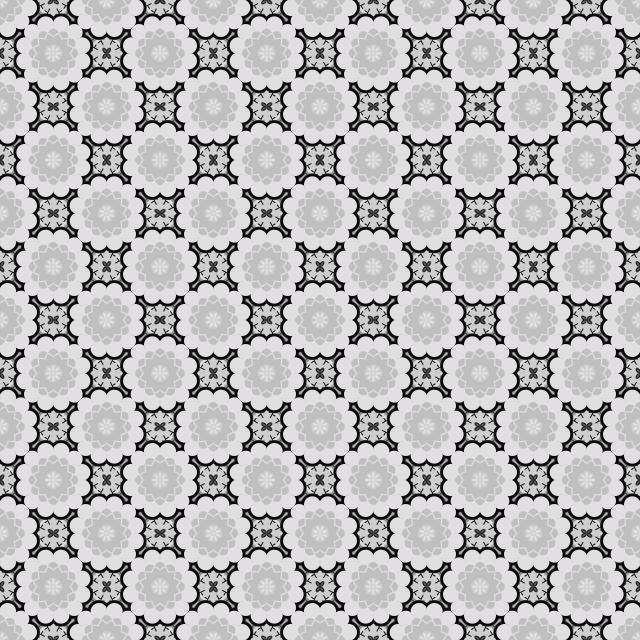
Reproduce this pattern procedurally as a WebGL 2 fragment shader.

```glsl
#version 300 es
precision highp float;
// Seamless checkerboard of pale scalloped rosettes and dark four-armed medallions.
// Two interleaved lattices are found by rounding; the medallions fill the gaps left
// by the scallops, and all ornament is folded into mirrored or rotated sectors.

#define CELLS 12.0          // lattice steps across the canvas, must be even
#define PETALS 12.0         // lobes of each rosette
#define LOBE_CENTRE 0.555   // distance of the scallop circles from the middle
#define LOBE_RADIUS 0.157
#define OUTLINE 0.046       // black border width, in cells
#define TWIG 0.009          // half width of the fine ink lines
#define PAPER vec3(0.885, 0.875, 0.885)
#define SILVER vec3(0.75)
#define STEEL vec3(0.57)
#define SLATE vec3(0.39)
#define CHARCOAL vec3(0.22)
#define INK vec3(0.03)

uniform vec2 u_resolution;
out vec4 fragColor;

const float PI = 3.14159265;
float pixelSize;

float coverage(float d) { return clamp(0.5 - d / pixelSize, 0.0, 1.0); }

void paint(inout vec3 base, vec3 tint, float d) { base = mix(base, tint, coverage(d)); }

// Nearest lattice point whose coordinate sum has the given parity.
vec2 nearestSite(vec2 p, float parity) {
    vec2 c = floor(p + 0.5), q = p - c;
    if (abs(mod(c.x + c.y, 2.0) - parity) > 0.5) {
        vec2 way = vec2(q.x < 0.0 ? -1.0 : 1.0, q.y < 0.0 ? -1.0 : 1.0);
        c += abs(q.x) > abs(q.y) ? vec2(way.x, 0.0) : vec2(0.0, way.y);
    }
    return c;
}

// Fold into one of n equal sectors, centred on the x axis after a turn.
vec2 foldSector(vec2 p, float n, float turn) {
    float wedge = 2.0 * PI / n;
    float a = mod(atan(p.y, p.x) - turn + 0.5 * wedge, wedge) - 0.5 * wedge;
    return length(p) * vec2(cos(a), sin(a));
}

float segment(vec2 p, vec2 a, vec2 b) {
    vec2 ab = b - a;
    return length(p - a - ab * clamp(dot(p - a, ab) / dot(ab, ab), 0.0, 1.0));
}

float ellipse(vec2 p, vec2 radii) { return (length(p / radii) - 1.0) * min(radii.x, radii.y); }

float scallop(vec2 p) {
    vec2 lobe = foldSector(p, PETALS, PI / PETALS);
    return min(length(lobe - vec2(LOBE_CENTRE, 0.0)) - LOBE_RADIUS, length(p) - 0.56);
}

vec3 rosette(vec2 p, float evenRow) {
    vec3 color = PAPER;
    float r = length(p);
    vec2 petal = foldSector(p, PETALS, 0.0);
    float t = 1.0 - abs(atan(petal.y, petal.x)) * PETALS / PI;   // 1 on a petal axis

    // Grey flower, star line joining its notches, faint specks
    paint(color, SILVER, 0.85 * (r - mix(0.395, 0.465, sin(t * PI * 0.5))));
    paint(color, PAPER, 0.75 * abs(r - mix(0.39, 0.31, t)) - 0.011);
    paint(color, mix(PAPER, STEEL, 0.5), length(petal - vec2(0.545, 0.0)) - 0.008);

    // Small bloom
    paint(color, mix(SILVER, PAPER, 0.3), r - 0.165);
    vec2 ray = foldSector(p, 8.0, evenRow * PI / 8.0);
    paint(color, PAPER, ellipse(ray - vec2(0.095, 0.0), vec2(0.055, 0.024)));
    paint(color, PAPER, r - 0.025);
    return color;
}

vec3 medallion(vec2 p, float evenRow, float edge) {
    vec2 q = abs(p);
    float r = length(p);
    vec2 arm = vec2(q.x + q.y, abs(q.x - q.y)) * sqrt(0.5);   // along, across
    vec2 octant = vec2(max(q.x, q.y), min(q.x, q.y));

    // Arms with a pale vein, then the round body
    vec3 color = SLATE;
    paint(color, CHARCOAL, segment(arm, vec2(0.40, 0.0), vec2(0.57, 0.0)) - 0.042);
    paint(color, STEEL, segment(arm, vec2(0.40, 0.0), vec2(0.56, 0.0)) - 0.027);
    paint(color, SILVER, segment(arm, vec2(0.42, 0.0), vec2(0.53, 0.0)) - 0.008);
    paint(color, STEEL, r - 0.355);
    paint(color, mix(SILVER, PAPER, 0.45), r - 0.32);
    paint(color, PAPER, abs(r - 0.285) - 0.010);

    // Forked twigs
    float twig = segment(octant, vec2(0.33, 0.13), vec2(0.235, 0.105));
    twig = min(twig, segment(octant, vec2(0.235, 0.105), vec2(0.17, 0.07)));
    twig = min(twig, segment(octant, vec2(0.235, 0.105), vec2(0.20, 0.155)));
    twig = min(twig, segment(octant, vec2(0.275, 0.115), vec2(0.27, 0.05)));
    paint(color, INK, twig - TWIG);

    // Four-winged centre, wide or tall by row
    vec2 wing = evenRow > 0.5 ? q : q.yx;
    vec2 axis = vec2(0.82, 0.5724);
    wing = vec2(dot(wing, axis), dot(wing, vec2(-axis.y, axis.x))) - vec2(0.06, 0.0);
    paint(color, INK, ellipse(wing, vec2(0.060, 0.036)));
    paint(color, SLATE, ellipse(wing, vec2(0.040, 0.017)));

    // Border with a softer inner rim
    paint(color, CHARCOAL, edge - OUTLINE - 0.010);
    paint(color, INK, edge - OUTLINE);
    return color;
}

void main() {
    vec2 p = gl_FragCoord.xy / u_resolution * CELLS;
    pixelSize = CELLS / min(u_resolution.x, u_resolution.y);
    vec2 flower = nearestSite(p, 0.0), knot = nearestSite(p, 1.0);
    float edge = scallop(p - flower);
    vec3 color = medallion(p - knot, 1.0 - mod(knot.y, 2.0), edge);
    color = mix(color, rosette(p - flower, 1.0 - mod(flower.y, 2.0)), coverage(edge));
    fragColor = vec4(color, 1.0);
}
```
